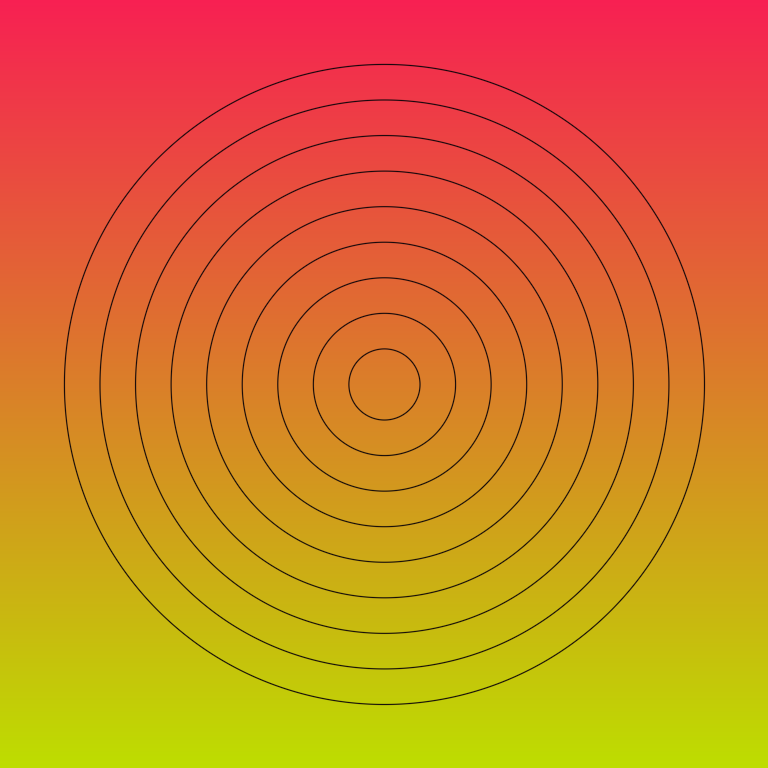
A three.js fragment shader for this background:

```glsl
// Nine thin concentric rings over a vertical gradient from crimson to lime.
varying vec2 vUv;

const vec3 CRIMSON = vec3(0.968, 0.125, 0.322);
const vec3 LIME = vec3(0.742, 0.868, 0.0);
const vec3 INK = vec3(0.04, 0.01, 0.03);

const vec2 CENTER = vec2(0.5006, 0.4994);
const float OUTER_RADIUS = 0.4167;
const float RING_COUNT = 9.0;
const float HALF_WIDTH = 0.0007;
const float SOFTNESS = 0.001;

// Distance to the nearest of count evenly spaced rings
float ringDistance(vec2 p, float outerRadius, float count) {
  float spacing = outerRadius / count;
  float radius = length(p);
  float index = clamp(floor(radius / spacing + 0.5), 1.0, count);
  return abs(radius - index * spacing);
}

// Soft-edged coverage of a line
float lineMask(float dist, float halfWidth, float softness) {
  return 1.0 - smoothstep(halfWidth - softness, halfWidth + softness, dist);
}

void main() {
  vec3 color = mix(LIME, CRIMSON, vUv.y);
  float dist = ringDistance(vUv - CENTER, OUTER_RADIUS, RING_COUNT);
  color = mix(color, INK, lineMask(dist, HALF_WIDTH, SOFTNESS));
  gl_FragColor = vec4(color, 1.0);
}
```
